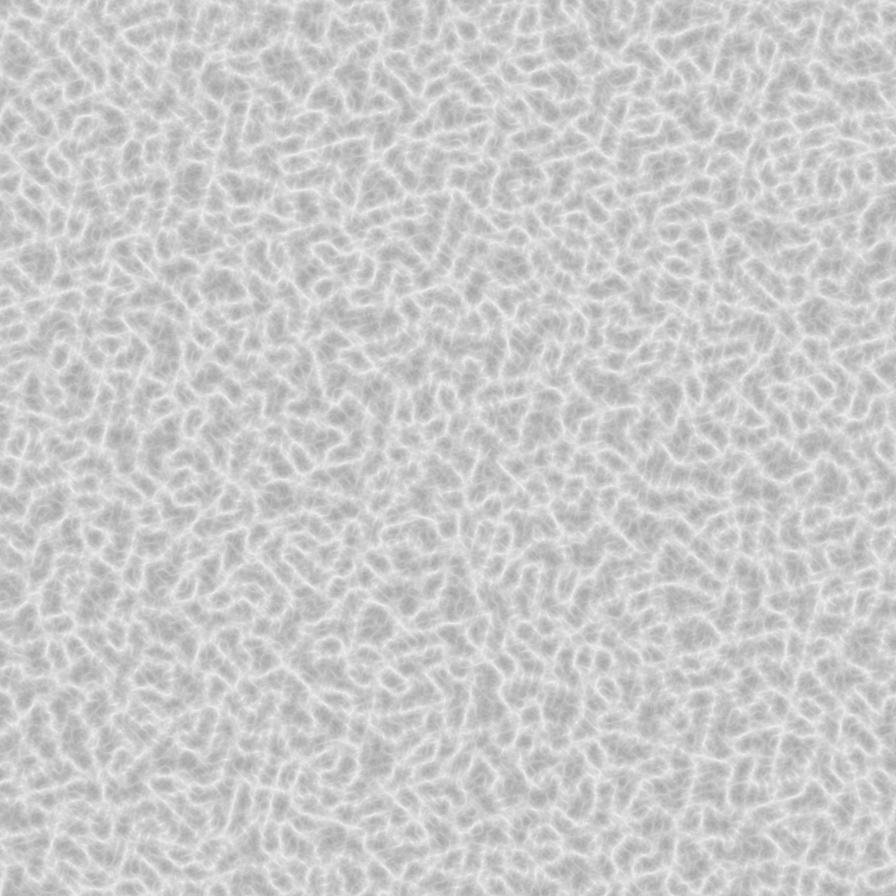
Give the GLSL for this texture, as a WebGL 1 fragment shader.

```glsl
precision highp float;
// Pale grey web of soft bright ridges, from turbulent simplex noise.
uniform vec2 u_resolution;

// Random unit gradient for a lattice point.
vec2 gradient(vec2 cell) {
  float angle = 6.2832 * fract(sin(dot(cell, vec2(127.1, 311.7))) * 43758.5453);
  return vec2(cos(angle), sin(angle));
}

// Contribution of one triangle corner, fading to zero with distance.
float corner(vec2 cell, vec2 offset) {
  float falloff = max(0.5 - dot(offset, offset), 0.0);
  falloff *= falloff;
  return falloff * falloff * dot(gradient(cell), offset);
}

// Simplex noise, roughly -1 to 1.
float simplex(vec2 p) {
  const float skew = 0.366025;
  const float unskew = 0.211325;
  vec2 cell = floor(p + (p.x + p.y) * skew);
  vec2 a = p - cell + (cell.x + cell.y) * unskew;
  vec2 side = a.x > a.y ? vec2(1.0, 0.0) : vec2(0.0, 1.0);
  vec2 b = a - side + unskew;
  vec2 c = a - 1.0 + 2.0 * unskew;
  return 90.0 * (corner(cell, a) + corner(cell + side, b) + corner(cell + 1.0, c));
}

// Folded octaves: creases appear wherever the noise crosses zero.
float turbulence(vec2 p) {
  float sum = 0.0;
  float amplitude = 1.0;
  for (int octave = 0; octave < 4; octave++) {
    sum += amplitude * abs(simplex(p));
    p *= 2.0;
    amplitude *= 0.5;
  }
  return sum;
}

void main() {
  vec2 uv = gl_FragCoord.xy / u_resolution;
  float grey = 0.945 - 0.19 * turbulence(uv * 20.0);
  gl_FragColor = vec4(vec3(grey), 1.0);
}
```
